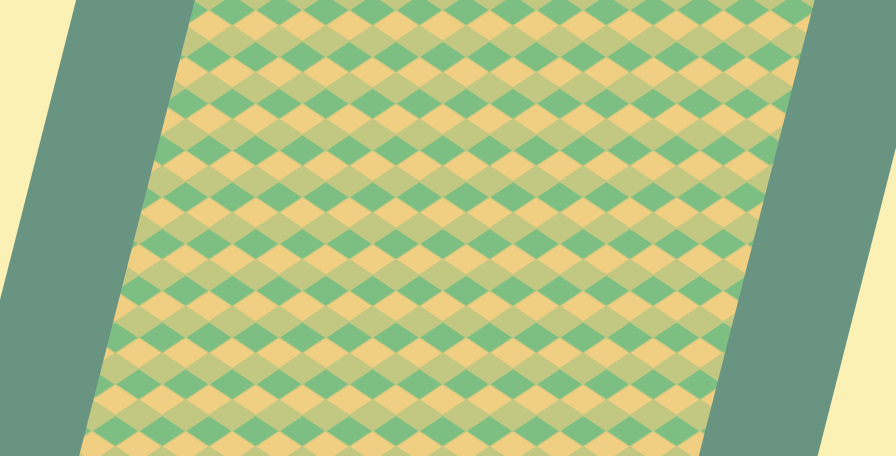
This pattern is drawn by a WebGL 1 fragment shader. Its source:

```glsl
precision highp float;
uniform vec2 u_resolution;

const vec3 CREAM = vec3(0.985, 0.945, 0.71);
const vec3 TEAL = vec3(0.41, 0.58, 0.51);
const vec3 KHAKI = vec3(0.76, 0.78, 0.51);
const vec3 GREEN = vec3(0.49, 0.75, 0.51);
const vec3 ORANGE = vec3(0.94, 0.81, 0.51);

// Coverage of a shape edge: 1 inside (negative distance), 0 outside
float coverage(float dist, float pixel) {
  return clamp(0.5 - dist / pixel, 0.0, 1.0);
}

// Rows of diamonds that cycle green, orange, khaki from top to bottom
vec3 diamonds(vec2 p, float pixel) {
  vec2 q = vec2(p.x - 0.7146, 0.5677 - p.y) / vec2(0.05128, 0.03419);
  vec2 lattice = 0.5 * vec2(q.y + q.x, q.y - q.x) + 0.5;
  vec2 cell = floor(lattice);
  vec2 local = abs(lattice - cell - 0.5);
  float row = mod(cell.x + cell.y + 0.5, 3.0);

  vec3 fill = row < 1.0 ? GREEN : (row < 2.0 ? ORANGE : KHAKI);
  float edge = max(local.x, local.y) - 0.477;
  return mix(KHAKI, fill, coverage(edge, 17.6 * pixel));
}

void main() {
  vec2 p = gl_FragCoord.xy / u_resolution.y;
  float pixel = 1.0 / u_resolution.y;

  // Distance from the slanted centre line
  float side = abs(p.x - 0.254 * p.y - 0.853);

  vec3 color = mix(CREAM, TEAL, coverage(side - 0.940, pixel));
  color = mix(color, diamonds(p, pixel), coverage(side - 0.6795, pixel));
  gl_FragColor = vec4(color, 1.0);
}
```
